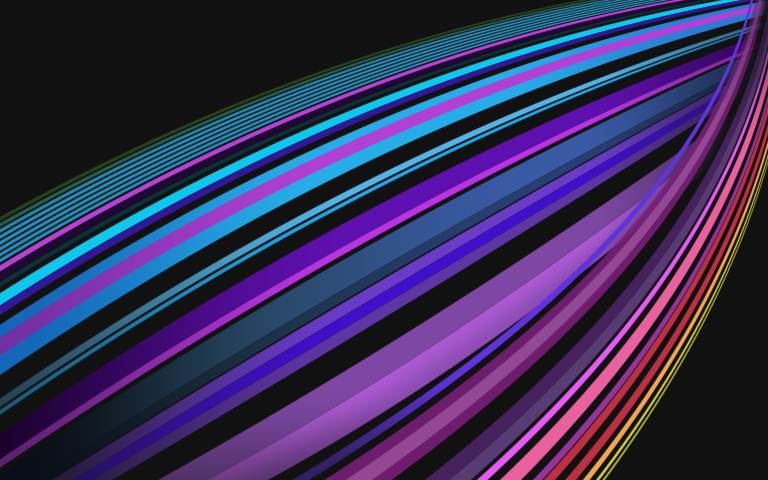
Give the GLSL for this background, as a Shadertoy shader.

```glsl
// Two fans of glossy neon ribbons sweeping into the upper right corner on near-black.

const vec3 BACKDROP = vec3(0.067);

// Paints a smooth-edged ribbon between two values of a fan coordinate.
void ribbon(inout vec3 color, float coord, float from, float to, vec3 tint, float opacity) {
    float blur = max(fwidth(coord), 1e-5);
    float mask = clamp((coord - from) / blur + 0.5, 0.0, 1.0)
               * clamp((to - coord) / blur + 0.5, 0.0, 1.0);
    color = mix(color, tint, mask * opacity);
}

// Depth at which the wide fan's curve through p crosses the middle column.
// Slope and bend are quadratic in that depth, so it has a closed form.
float wideFan(vec2 p) {
    float q = p.x / 0.8 - 1.0;
    float a = 0.442 * q - 0.422 * q * q;
    float b = 1.0 - 0.759 * q + 0.126 * q * q;
    float c = -0.178 * q + 0.0873 * q * q - (1.0 - p.y);
    return -2.0 * c / (b + sqrt(max(b * b - 4.0 * a * c, 0.0)));
}

// 0 on the inner curve of the steep fan, 1 on its outer curve.
float steepFan(vec2 p) {
    float inner = 0.625 + (1.6375 - 0.696 * p.y) * p.y;
    float spread = 0.635 - (0.894 - 0.35 * p.y) * p.y;
    return (p.x - inner) / spread;
}

vec3 paintWideFan(vec2 p) {
    vec3 color = BACKDROP;
    float m = wideFan(p);
    float rise = smoothstep(-0.15, 0.75, p.x);
    float farDim = 1.0 - 0.6 * smoothstep(1.2, 1.6, p.x);
    float glow = rise * farDim;

    // Fine lines along the upper rim
    for (int i = 0; i < 8; i++) {
        float k = float(i);
        vec3 tint = mix(vec3(0.15, 0.27, 0.10), vec3(0.15, 0.58, 0.76), smoothstep(0.0, 2.5, k));
        float start = 0.104 + 0.0075 * k;
        ribbon(color, m, start, start + 0.0048, tint, 0.95);
    }
    ribbon(color, m, 0.165, 0.173, vec3(0.72, 0.25, 0.84), 1.0);
    ribbon(color, m, 0.176, 0.184, vec3(0.13, 0.02, 0.24), 1.0);
    ribbon(color, m, 0.187, 0.194, vec3(0.05, 0.19, 0.23), 1.0);

    // Cyan and blue ribbons
    ribbon(color, m, 0.202, 0.219, vec3(0.05, 0.78, 0.93), 1.0);
    ribbon(color, m, 0.219, 0.232, vec3(0.22, 0.10, 0.68), 0.85);
    vec3 blue = mix(vec3(0.08, 0.40, 0.72), vec3(0.15, 0.68, 0.91), smoothstep(0.0, 0.7, p.x));
    blue = mix(blue, vec3(0.17, 0.48, 0.82), smoothstep(1.0, 1.5, p.x));
    ribbon(color, m, 0.246, 0.321, blue, 1.0);
    ribbon(color, m, 0.264, 0.291, mix(vec3(0.42, 0.18, 0.62), vec3(0.70, 0.25, 0.83), rise), 1.0);
    ribbon(color, m, 0.359, 0.373, vec3(0.32, 0.70, 0.90), 0.25 + 0.75 * glow);
    ribbon(color, m, 0.378, 0.386, vec3(0.13, 0.65, 0.91), 0.45 + 0.55 * glow);

    // Purple, steel and violet ribbons
    ribbon(color, m, 0.421, 0.467, mix(vec3(0.09, 0.0, 0.14), vec3(0.37, 0.06, 0.69), glow), 1.0);
    ribbon(color, m, 0.467, 0.483, vec3(0.73, 0.20, 0.89), 0.4 + 0.6 * glow);
    vec3 steel = mix(vec3(0.15, 0.27, 0.37), vec3(0.22, 0.35, 0.64), smoothstep(0.4, 1.1, p.x));
    float steelGlow = smoothstep(0.05, 0.6, p.x) * farDim;
    ribbon(color, m, 0.494, 0.554, mix(vec3(0.04, 0.06, 0.09), steel, steelGlow), 1.0);
    ribbon(color, m, 0.554, 0.577, mix(vec3(0.04, 0.06, 0.09), steel * 0.7, steelGlow), 1.0);
    ribbon(color, m, 0.581, 0.608, vec3(0.41, 0.23, 0.78), glow);
    ribbon(color, m, 0.608, 0.635, vec3(0.25, 0.06, 0.79), 0.2 + 0.8 * glow);
    ribbon(color, m, 0.635, 0.662, vec3(0.37, 0.21, 0.64), glow);

    // Broad orchid ribbon
    float floorGlow = 0.55 + 0.45 * smoothstep(-0.05, 0.2, p.y);
    ribbon(color, m, 0.723, 0.785, vec3(0.49, 0.28, 0.64), floorGlow * farDim);
    vec3 orchid = mix(vec3(0.67, 0.35, 0.82), vec3(0.55, 0.30, 0.70), smoothstep(0.785, 0.858, m));
    ribbon(color, m, 0.785, 0.858, orchid, floorGlow * farDim);
    return color;
}

void paintSteepFan(inout vec3 color, vec2 p) {
    float t = steepFan(p);
    float tipDim = 1.0 - 0.5 * smoothstep(0.7, 1.0, p.y);
    color = mix(color, BACKDROP, smoothstep(0.0, 0.45, t));

    // Violet edge and plum ribbons
    ribbon(color, t, -0.025, 0.03, vec3(0.38, 0.20, 0.86), 0.4 + 0.6 * smoothstep(0.0, 0.25, p.y));
    ribbon(color, t, 0.08, 0.30, vec3(0.47, 0.12, 0.47), 0.9 * tipDim);
    ribbon(color, t, 0.15, 0.235, vec3(0.59, 0.30, 0.59), 0.9 * tipDim);
    ribbon(color, t, 0.41, 0.49, vec3(0.27, 0.13, 0.37), tipDim);
    ribbon(color, t, 0.49, 0.56, vec3(0.35, 0.23, 0.45), tipDim);

    // Pink, red and gold outer ribbons
    ribbon(color, t, 0.58, 0.615, vec3(0.90, 0.35, 0.95), tipDim);
    ribbon(color, t, 0.656, 0.725, vec3(0.91, 0.38, 0.62), tipDim);
    ribbon(color, t, 0.764, 0.795, vec3(0.59, 0.20, 0.60), tipDim);
    ribbon(color, t, 0.80, 0.836, vec3(0.74, 0.19, 0.26), 1.0);
    ribbon(color, t, 0.87, 0.905, vec3(0.74, 0.19, 0.26), 1.0);
    ribbon(color, t, 0.928, 0.95, vec3(0.95, 0.65, 0.32), 1.0);
    ribbon(color, t, 0.971, 0.982, vec3(0.82, 0.80, 0.25), 1.0);
    ribbon(color, t, 0.992, 1.0, vec3(0.70, 0.72, 0.20), 1.0);
}

void mainImage(out vec4 fragColor, in vec2 fragCoord) {
    vec2 p = fragCoord / iResolution.y;
    vec3 color = paintWideFan(p);
    paintSteepFan(color, p);
    fragColor = vec4(color, 1.0);
}
```
